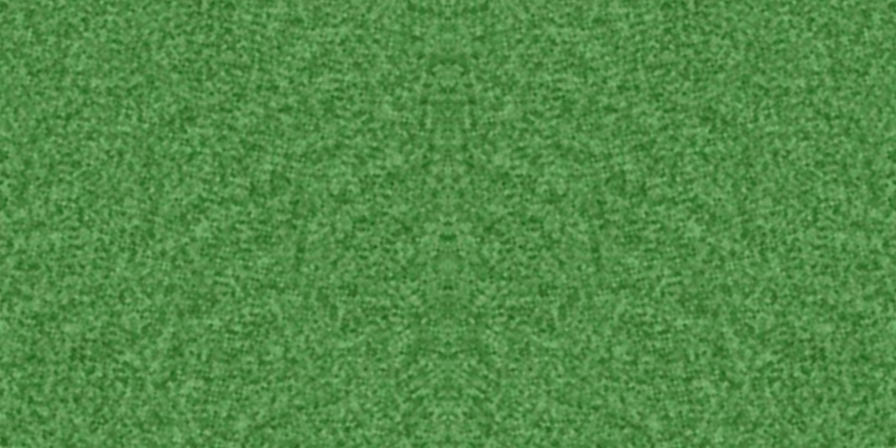
Give the GLSL for this texture, as a WebGL 2 fragment shader.

```glsl
#version 300 es
precision highp float;
// Fine green turf: soft speckled grain, mirrored about the vertical centre line.

uniform vec2 u_resolution;
out vec4 fragColor;

const vec3 TURF_MEAN = vec3(0.322, 0.549, 0.281);
const vec3 GRAIN_AXIS = vec3(1.0, 0.96, 1.0);    // colour direction from dark to light
const vec3 WARM_TINT = vec3(1.0, -0.25, 0.3);    // straw against fresh green
const float GRAIN_CONTRAST = 0.062;
const float TINT_CONTRAST = 0.010;
const float FINE_FREQ = 127.0;                   // cells per canvas height
const float BLADE_FREQ = 103.0;
const float CLUMP_FREQ = 50.0;
const float TINT_FREQ = 70.0;
const float PATCH_FREQ = 9.0;
const float FINE_WEIGHT = 0.68;
const float BLADE_WEIGHT = 0.66;
const float CLUMP_WEIGHT = 0.10;
const float PATCH_WEIGHT = 0.08;
const float NOISE_DEVIATION = 0.2145;            // spread of smooth value noise

float hash(vec2 cell) {
    return fract(sin(dot(cell, vec2(127.1, 311.7))) * 43758.5453);
}

// Smooth value noise scaled to zero mean and unit deviation
float unitNoise(vec2 p) {
    vec2 cell = floor(p);
    vec2 f = fract(p);
    vec2 w = f * f * (3.0 - 2.0 * f);
    float low = mix(hash(cell), hash(cell + vec2(1.0, 0.0)), w.x);
    float high = mix(hash(cell + vec2(0.0, 1.0)), hash(cell + vec2(1.0, 1.0)), w.x);
    return (mix(low, high, w.y) - 0.5) / NOISE_DEVIATION;
}

mat2 rotation(float angle) {
    float c = cos(angle);
    float s = sin(angle);
    return mat2(c, s, -s, c);
}

void main() {
    // Canvas height is one unit; the left half reflects the right
    vec2 p = (gl_FragCoord.xy - vec2(0.5 * u_resolution.x, 0.0)) / u_resolution.y;
    p.x = abs(p.x);

    // Two fine lattices turned apart break up each other's grid
    float grain = FINE_WEIGHT * unitNoise(rotation(0.6) * p * FINE_FREQ + 17.3)
                + BLADE_WEIGHT * unitNoise(rotation(-0.25) * p * BLADE_FREQ + 211.4);

    // Faint broader variation
    grain += CLUMP_WEIGHT * unitNoise(rotation(-0.5) * p * CLUMP_FREQ + 61.7)
           + PATCH_WEIGHT * unitNoise(rotation(1.1) * p * PATCH_FREQ + 5.9);

    // Slight warm and cool variation between grains
    float warmth = unitNoise(rotation(0.25) * p * TINT_FREQ + 133.1);

    vec3 color = TURF_MEAN
               + GRAIN_AXIS * GRAIN_CONTRAST * grain
               + WARM_TINT * TINT_CONTRAST * warmth;
    fragColor = vec4(clamp(color, 0.0, 1.0), 1.0);
}
```
